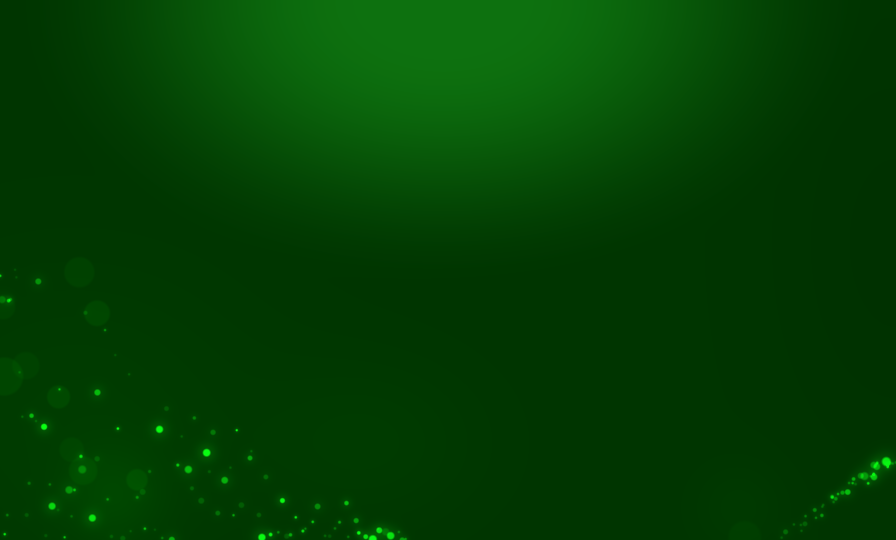
Reproduce this background procedurally as a Shadertoy shader.

```glsl
#define BASE_COLOR vec3(0.0, 0.207, 0.0)
#define GLOW_COLOR vec3(0.052, 0.235, 0.058)
#define SPARK_COLOR vec3(0.04, 0.85, 0.08)
#define GLOW_SIZE vec2(0.80, 0.53)
#define SPARK_COUNT 95
#define STREAM_COUNT 38
#define BOKEH_COUNT 9
#define BOKEH_GAIN 0.055
#define HALO_GAIN 0.16

// Three pseudo-random values from one seed
vec3 hash3(float seed) {
    vec3 h = fract(vec3(seed) * vec3(0.1031, 0.1030, 0.0973));
    h += dot(h, h.yzx + 33.33);
    return fract((h.xxy + h.yzz) * h.zyx);
}

// Filled circle with an edge of the given softness
float disc(vec2 p, float radius, float softness) {
    return 1.0 - smoothstep(radius - softness, radius + softness, length(p));
}

// Round haze that fades smoothly outward
float haze(vec2 p, vec2 size) {
    vec2 q = p / size;
    return exp(-dot(q, q));
}

// Bright dot with a faint halo
float spark(vec2 p, float radius, float pixel) {
    return disc(p, radius, max(pixel, radius * 0.35))
         + HALO_GAIN * haze(p, vec2(radius * 2.6));
}

// Sparks thinning out from the lower left corner
float cornerSparks(vec2 p, float pixel) {
    float light = 0.0;
    for (int i = 0; i < SPARK_COUNT; i++) {
        float id = float(i);
        vec3 place = hash3(id + 11.0);
        vec3 look = hash3(id + 307.0);
        float t = (id + place.x) / float(SPARK_COUNT);
        float x = 0.76 * pow(t, 1.25);
        float ceiling = 0.56 * pow(1.0 - x / 0.78, 1.2);
        float y = ceiling * pow(place.y, 1.4);
        float radius = mix(0.0018, 0.0072, look.x * look.x);
        float power = mix(0.12, 0.85, look.y * look.y);
        light += power * spark(p - vec2(x, y), radius, pixel);
    }
    return light;
}

// Rising stream that brightens toward the right edge
float streamSparks(vec2 p, float aspect, float pixel) {
    float light = 0.0;
    for (int i = 0; i < STREAM_COUNT; i++) {
        float id = float(i);
        vec3 place = hash3(id + 601.0);
        vec3 look = hash3(id + 809.0);
        float t = (id + place.x) / float(STREAM_COUNT);
        t = pow(t, 0.75);
        vec2 center = vec2(aspect - 0.22 * (1.0 - t), 0.157 * t);
        center += (place.yz - 0.5) * vec2(0.014, 0.026);
        float radius = mix(0.002, 0.0085, look.x * look.x * (0.35 + 0.65 * t));
        float power = mix(0.15, 0.8, look.y * t);
        light += power * spark(p - center, radius, pixel);
    }
    return light;
}

// Large dim discs stacked along the left side
float bokeh(vec2 p) {
    float light = 0.0;
    for (int i = 0; i < BOKEH_COUNT; i++) {
        vec3 h = hash3(float(i) + 42.0);
        float y = mix(0.06, 0.53, (float(i) + h.y) / float(BOKEH_COUNT));
        float radius = mix(0.018, 0.036, h.z);
        light += mix(0.5, 1.0, h.y) * disc(p - vec2(0.27 * h.x, y), radius, 0.003);
    }
    return light;
}

void mainImage(out vec4 fragColor, in vec2 fragCoord) {
    float pixel = 1.0 / iResolution.y;
    float aspect = iResolution.x * pixel;
    vec2 p = fragCoord * pixel;

    // Overhead glow, centred on the top edge
    float reach = length((p - vec2(0.495 * aspect, 1.0)) / GLOW_SIZE);
    float glow = 1.0 - smoothstep(0.18, 1.02, reach);
    vec3 color = BASE_COLOR + GLOW_COLOR * glow;

    // Uneven haze and the darker right side
    color.g += 0.022 * haze(p - vec2(0.69, 0.18), vec2(0.20, 0.15));
    color.g += 0.028 * haze(p - vec2(0.14, 0.22), vec2(0.36, 0.30));
    color.g += 0.050 * haze(p - vec2(0.21, 0.08), vec2(0.09));
    color.g += 0.018 * haze(p - vec2(aspect - 0.29, 0.06), vec2(0.08));
    color.g -= 0.015 * haze(p - vec2(aspect, 0.55), vec2(0.22, 0.40));

    // Out-of-focus discs
    color.g += BOKEH_GAIN * bokeh(p);
    color.g += 0.025 * disc(p - vec2(aspect - 0.28, 0.005), 0.03, 0.004);

    // Sparks
    float light = cornerSparks(p, pixel) + streamSparks(p, aspect, pixel);
    color += SPARK_COLOR * min(light, 0.9);

    fragColor = vec4(clamp(color, 0.0, 1.0), 1.0);
}
```
